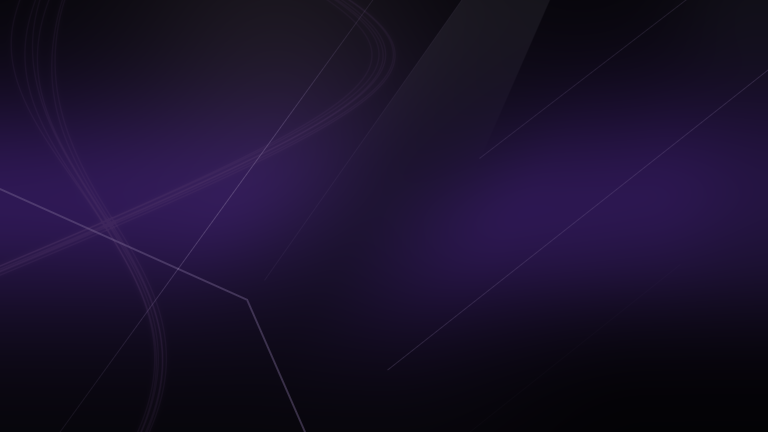
Give the GLSL for this background, as a WebGL 2 fragment shader.

```glsl
#version 300 es
// Dark violet backdrop with soft glows, slanted glass panel, fine lines and looping ribbons.
precision highp float;

#define GLOW_Y 0.55
#define GLOW_HEIGHT 0.22
#define BASE_HEIGHT 0.33
#define STRANDS 6
#define STRAND_ALPHA 0.17
#define LINE_HALF 0.0011
#define LINE_COLOR vec3(0.48, 0.41, 0.58)
#define RIBBON_COLOR vec3(0.34, 0.23, 0.42)

uniform vec2 u_resolution;
out vec4 outColor;

float bell(float x, float width) {
    return exp(-x * x / (width * width));
}

// Antialiased coverage of a stroke at distance d
float stroke(float d, float halfWidth) {
    return clamp((halfWidth - d) * u_resolution.y + 0.5, 0.0, 1.0);
}

float segment(vec2 p, vec2 a, vec2 b, float halfWidth) {
    vec2 ab = b - a;
    float t = clamp(dot(p - a, ab) / dot(ab, ab), 0.0, 1.0);
    return stroke(length(p - a - ab * t), halfWidth);
}

// Layered gradients and tilted pools of violet light
vec3 backdrop(vec2 p) {
    vec3 color = vec3(0.02, 0.017, 0.03);
    color += vec3(0.083, 0.048, 0.155) * bell(p.y - 0.5, BASE_HEIGHT);

    float slanted = p.x - 0.6 * (p.y - GLOW_Y);
    float left = (1.0 - smoothstep(0.5, 0.92, slanted)) * bell(p.y - GLOW_Y, GLOW_HEIGHT);
    float tilt = GLOW_Y + 0.18 * (p.x - 1.42);
    float right = smoothstep(0.85, 1.25, slanted) * bell(p.y - tilt, GLOW_HEIGHT);
    right *= 1.0 - 0.4 * smoothstep(1.5, 1.8, p.x);
    color += vec3(0.078, 0.028, 0.145) * (left + 0.9 * right);

    color += vec3(0.075, 0.065, 0.075) * bell(length(p - vec2(0.64, 0.93)), 0.36);
    color += vec3(0.035, 0.035, 0.045) * bell(length(p - vec2(1.75, 1.0)), 0.2);
    color *= 1.0 - 0.55 * smoothstep(0.9, 1.5, p.x) * (1.0 - smoothstep(0.05, 0.4, p.y));
    return color;
}

// Translucent panel between two slanted edges, fading downward
float panel(vec2 p) {
    float px = 1.0 / u_resolution.y;
    float drop = 1.0 - p.y;
    float inLeft = smoothstep(-px, px, p.x - 1.069 + 0.704 * drop);
    float inRight = smoothstep(-px, px, 1.273 - 0.438 * drop - p.x);
    return inLeft * inRight * smoothstep(0.58, 1.0, p.y);
}

// Two bundles of strands, each strand a curve x(y)
float ribbons(vec2 p) {
    float sum = 0.0;
    float v = p.y - 0.873;
    float root = sqrt(0.208 + 6.49 * v * v);
    float loopX = 0.891 + 0.456 - root;
    float loopSlope = 6.49 * v / root;
    float waveX = 0.227 - 0.1435 * cos(4.45 * v);
    float waveSlope = 0.64 * sin(4.45 * v);
    float spread = 0.014 + 0.038 * smoothstep(0.5, 0.95, p.y);
    for (int i = 0; i < STRANDS; i++) {
        float s = 2.0 * float(i) / float(STRANDS - 1) - 1.0;
        s += 0.16 * sin(float(i) * 2.4 + p.y * 5.0);
        float loopD = abs(p.x - loopX - 0.026 * s) / sqrt(1.0 + loopSlope * loopSlope);
        float waveD = abs(p.x - waveX - spread * s) / sqrt(1.0 + waveSlope * waveSlope);
        sum += stroke(loopD, 0.0016) + stroke(waveD, 0.0016);
        sum += 0.22 * (bell(loopD, 0.008) + bell(waveD, 0.008));
    }
    return sum * mix(0.55, 1.0, bell(p.y - 0.5, 0.3));
}

float fineLines(vec2 p) {
    float sum = 0.0;
    float midFade = 0.12 + 0.4 * bell(p.y - 0.55, 0.28);
    sum += midFade * segment(p, vec2(0.863, 1.0), vec2(0.139, 0.0), LINE_HALF);
    sum += 0.27 * segment(p, vec2(1.778, 0.838), vec2(0.898, 0.144), LINE_HALF);
    sum += 0.2 * segment(p, vec2(1.588, 1.0), vec2(1.111, 0.634), LINE_HALF);
    sum += 0.1 * segment(p, vec2(1.069, 1.0), vec2(0.613, 0.352), LINE_HALF);
    sum += 0.03 * segment(p, vec2(1.574, 0.387), vec2(1.088, 0.0), LINE_HALF);
    // Bent bright stroke
    vec2 bend = vec2(0.572, 0.306);
    float bent = max(segment(p, vec2(0.0, 0.5625), bend, 0.0022),
                     segment(p, bend, vec2(0.706, 0.0), 0.0022));
    return sum + 0.42 * bent;
}

void main() {
    vec2 p = gl_FragCoord.xy / u_resolution.y;
    vec3 color = backdrop(p);
    color += vec3(0.055, 0.055, 0.06) * panel(p);
    color = mix(color, RIBBON_COLOR, min(STRAND_ALPHA * ribbons(p), 0.4));
    color = mix(color, LINE_COLOR, min(fineLines(p), 0.8));
    outColor = vec4(color, 1.0);
}
```
